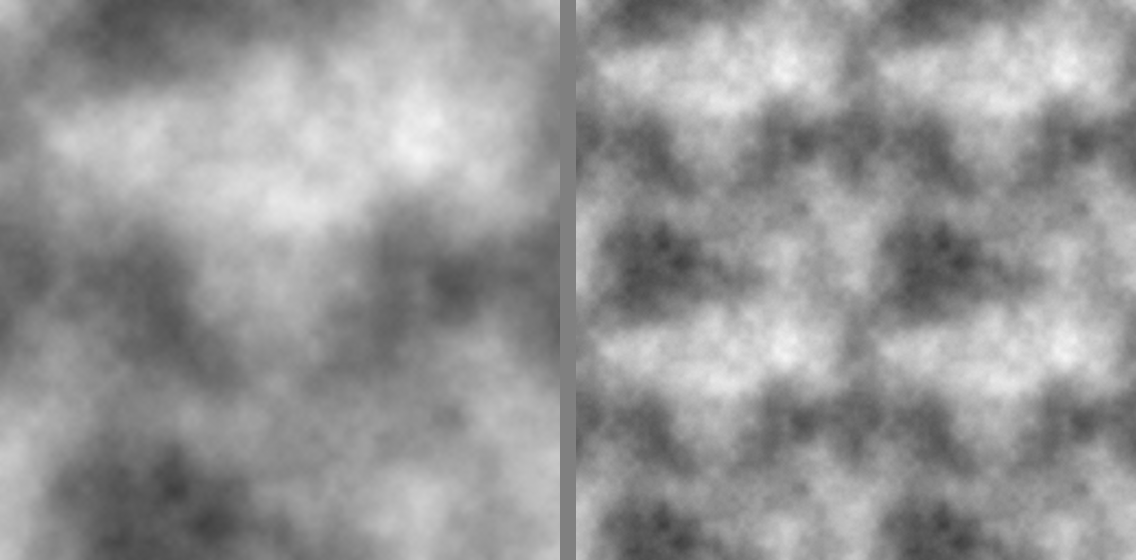
Left, the tile; right, the same tile 2 across and 2 down.
A Shadertoy shader for this texture:

```glsl
const uint BASE_BITS = 2u;        // coarsest lattice has 2^BASE_BITS cells per side
const uint OCTAVES = 6u;
const float FIRST_AMPLITUDE = 0.5;
const float GAIN = 0.5;
const float MEAN_GRAY = 0.59;
const uint SHUFFLE_FACTOR = 0x9E37A66Du;
const uint SHUFFLE_OFFSET = 0x5B3Bu;
const int SHUFFLE_ROUNDS = 3;

// Shuffles all lattice cells, so every octave has evenly spread values around zero
float latticeValue(uvec2 cell, uint bits) {
    uint side = 1u << bits;
    uint count = side * side;
    cell &= side - 1u;
    uint k = cell.x + cell.y * side;
    for (int i = 0; i < SHUFFLE_ROUNDS; i++) {
        k = (k * SHUFFLE_FACTOR + SHUFFLE_OFFSET) & (count - 1u);
        k ^= k >> bits;
    }
    return (float(k) + 0.5) / float(count) - 0.5;
}

// Value noise that wraps over the unit square
float wrappedNoise(vec2 uv, uint bits) {
    vec2 p = fract(uv) * float(1u << bits);
    uvec2 cell = uvec2(floor(p));
    vec2 t = smoothstep(0.0, 1.0, fract(p));
    float low = mix(latticeValue(cell, bits),
                    latticeValue(cell + uvec2(1u, 0u), bits), t.x);
    float high = mix(latticeValue(cell + uvec2(0u, 1u), bits),
                     latticeValue(cell + uvec2(1u, 1u), bits), t.x);
    return mix(low, high, t.y);
}

// Sum of octaves, each twice as fine as the one before
float cloud(vec2 uv) {
    float sum = 0.0;
    float amplitude = FIRST_AMPLITUDE;
    for (uint i = 0u; i < OCTAVES; i++) {
        sum += amplitude * wrappedNoise(uv, BASE_BITS + i);
        amplitude *= GAIN;
    }
    return sum;
}

void mainImage(out vec4 fragColor, in vec2 fragCoord) {
    vec2 uv = fragCoord / iResolution.xy;
    float gray = clamp(MEAN_GRAY + cloud(uv), 0.0, 1.0);
    fragColor = vec4(vec3(gray), 1.0);
}
```
